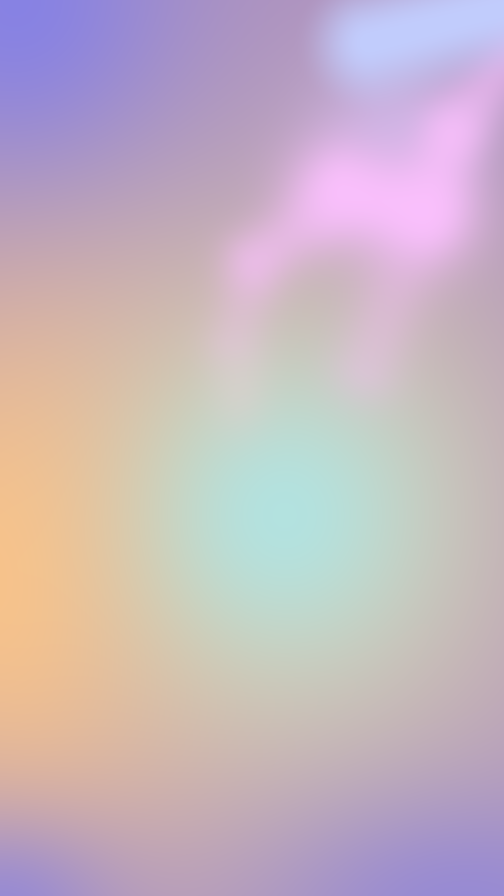
Write a Shadertoy shader that draws this background.

```glsl
#define CANVAS_RATIO 0.5625
#define BASE_MAUVE vec3(0.67, 0.56, 0.75)
#define SAND vec3(0.85, 0.79, 0.67)
#define ORANGE vec3(0.97, 0.76, 0.54)
#define AQUA vec3(0.70, 0.885, 0.875)
#define VIOLET vec3(0.53, 0.51, 0.89)
#define DUSK vec3(0.59, 0.54, 0.83)
#define PINK vec3(0.98, 0.75, 0.99)
#define LILAC vec3(0.80, 0.71, 0.90)
#define ICE_BLUE vec3(0.76, 0.81, 1.0)
#define PALE vec3(0.87, 0.82, 0.82)

// Elliptical glow with a Gaussian falloff
float blob(vec2 p, vec2 center, vec2 radius) {
    vec2 d = (p - center) / radius;
    return exp(-dot(d, d));
}

float segmentDistance(vec2 p, vec2 a, vec2 b) {
    vec2 ab = b - a;
    float t = clamp(dot(p - a, ab) / dot(ab, ab), 0.0, 1.0);
    return length(p - a - ab * t);
}

// Soft stroke along a segment
float stroke(vec2 p, vec2 a, vec2 b, float width) {
    float d = segmentDistance(p, a, b) / width;
    return exp(-d * d);
}

// Smooth union of two coverages
float join(float a, float b) {
    return a + b - a * b;
}

vec3 backdrop(vec2 uv) {
    vec3 color = BASE_MAUVE;
    color = mix(color, SAND, blob(uv, vec2(0.55, 0.42), vec2(0.62, 0.38)));
    color = mix(color, ORANGE, blob(uv, vec2(0.0, 0.36), vec2(0.38, 0.33)));
    color = mix(color, VIOLET, blob(uv, vec2(0.03, 1.0), vec2(0.32, 0.19)));
    color = mix(color, DUSK, blob(uv, vec2(0.92, -0.02), vec2(0.36, 0.12)));
    color = mix(color, DUSK, blob(uv, vec2(0.0, -0.02), vec2(0.24, 0.10)));
    return mix(color, AQUA, blob(uv, vec2(0.565, 0.425), vec2(0.285, 0.17)));
}

vec3 ribbon(vec3 color, vec2 p) {
    vec2 leftBend = vec2(0.384, 0.785);
    vec2 rightBend = vec2(0.472, 0.765);
    vec2 shoulder = vec2(0.505, 0.850);
    vec2 leftTail = vec2(0.285, 0.707);

    // Fading tails
    float tails = 0.30 * stroke(p, leftTail, vec2(0.262, 0.620), 0.035);
    tails = join(tails, 0.35 * stroke(p, rightBend, vec2(0.410, 0.590), 0.042));
    color = mix(color, PINK, tails);
    color = mix(color, PALE, 0.5 * blob(p, vec2(0.267, 0.565), vec2(0.035, 0.05)));

    // Lilac fold between the bright bands
    color = mix(color, LILAC, 0.85 * blob(p, vec2(0.440, 0.865), vec2(0.085, 0.09)));

    // Pink band
    float band = 0.95 * stroke(p, leftBend, rightBend, 0.062);
    band = join(band, 0.50 * stroke(p, leftBend, leftTail, 0.036));
    band = join(band, 0.65 * stroke(p, rightBend, shoulder, 0.036));
    band = join(band, 0.55 * stroke(p, shoulder, vec2(0.575, 0.945), 0.036));
    color = mix(color, PINK, band);

    // Blue crest
    float crest = segmentDistance(p, vec2(0.412, 0.953), vec2(0.590, 0.998));
    return mix(color, ICE_BLUE, 0.95 * (1.0 - smoothstep(0.005, 0.085, crest)));
}

void mainImage(out vec4 fragColor, in vec2 fragCoord) {
    vec2 uv = fragCoord / iResolution.xy;
    vec2 p = uv * vec2(CANVAS_RATIO, 1.0);
    fragColor = vec4(ribbon(backdrop(uv), p), 1.0);
}
```
